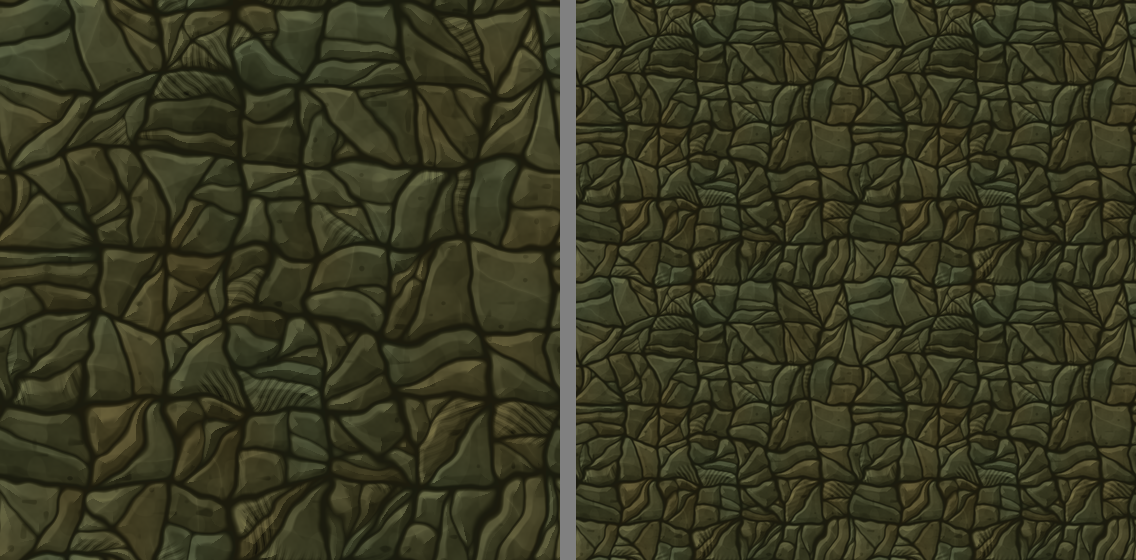
Left, the tile; right, the same tile 2 across and 2 down.
Reproduce this texture procedurally as a Shadertoy shader.

```glsl
// Mossy olive flagstones, hand painted: a wrapped grid of skewed quads is split
// by random straight cuts into stones with dark joints, lit bevels and facets.
// Every noise and cell index wraps, so the result tiles.
#define CELLS 7.0          // quads along each side
#define JITTER 0.21        // corner displacement, in cells
#define WARP 0.17          // bending of the joints, in cells
#define JOINT 0.043        // half width of a joint, in cells
#define CUT_CHANCE 0.85    // chance that a quad is split
#define BASE_TONE 0.248
#define JOINT_TONE 0.105
#define LIGHT vec2(-0.55, 0.83)

struct Stone {
    float dist;    // rounded distance to the border
    float nearest; // plain distance to the nearest edge
    vec2 normal;   // outward normal of that edge
    vec2 centre;
    vec2 id;
};

float hash(vec2 p) { return fract(sin(dot(p, vec2(127.1, 311.7))) * 43758.5453); }
vec2 hash2(vec2 p) { return vec2(hash(p), hash(p + 19.7)); }
vec2 wrap(vec2 g, float period) { return floor(mod(g + 0.5, period)); }

// Value noise repeating over the unit square
float noise(vec2 uv, float period, float seed) {
    vec2 p = uv * period, i = floor(p), f = fract(p);
    f = f * f * (3.0 - 2.0 * f);
    float a = hash(wrap(i, period) + seed);
    float b = hash(wrap(i + vec2(1, 0), period) + seed);
    float c = hash(wrap(i + vec2(0, 1), period) + seed);
    float d = hash(wrap(i + vec2(1, 1), period) + seed);
    return mix(mix(a, b, f.x), mix(c, d, f.x), f.y);
}

float smoothMin(float a, float b, float k) {
    float h = max(k - abs(a - b), 0.0) / k;
    return min(a, b) - h * h * k * 0.25;
}

vec2 corner(vec2 g) { return g + JITTER * (2.0 * hash2(wrap(g, CELLS)) - 1.0); }

void addEdge(inout Stone s, float e, vec2 outward) {
    if (e < s.nearest) { s.nearest = e; s.normal = outward; }
    s.dist = smoothMin(s.dist, e, 0.08);
}

// The quad of one grid cell; nearest is negative outside it
Stone quad(vec2 q, vec2 cell) {
    Stone s = Stone(1.0, 1.0, vec2(0), vec2(0), wrap(cell, CELLS) + 31.0);
    vec2 a = corner(cell);
    for (int i = 0; i < 4; i++) {
        vec2 step2 = i == 0 ? vec2(1, 0) : i == 1 ? vec2(1, 1) : i == 2 ? vec2(0, 1) : vec2(0);
        vec2 b = corner(cell + step2), along = normalize(b - a);
        vec2 outward = vec2(along.y, -along.x);
        addEdge(s, dot(a - q, outward), outward);
        s.centre += 0.25 * b;
        a = b;
    }
    return s;
}

Stone findStone(vec2 q) {
    Stone s = quad(q, floor(q));
    for (int k = 0; k < 9; k++) {
        Stone other = quad(q, floor(q) + vec2(k % 3 - 1, k / 3 - 1));
        if (other.nearest > s.nearest) s = other;
    }
    // Split the quad, each cut belonging to the piece left by the one before
    float chance = CUT_CHANCE;
    for (int k = 0; k < 3; k++) {
        vec2 seed = s.id + float(k) * 5.3;
        if (hash(seed + 1.9) < chance) {
            float angle = 6.2832 * hash(seed + 4.1);
            vec2 n = vec2(cos(angle), sin(angle));
            vec2 through = s.centre + 0.28 * (hash2(seed + 8.6) - 0.5);
            float e = dot(q - through, n), side = e < 0.0 ? -1.0 : 1.0;
            addEdge(s, abs(e) + 0.008 * float(k + 1), -side * n);
            s.centre += side * n * 0.21;
            s.id += side > 0.0 ? vec2(7.3, 2.9) : vec2(3.1, 11.7);
        }
        chance *= 0.6;
    }
    return s;
}

void mainImage(out vec4 fragColor, in vec2 fragCoord) {
    vec2 uv = fragCoord / iResolution.xy;
    float px = CELLS / iResolution.y;
    vec2 bend = vec2(noise(uv, 11.0, 2.0), noise(uv, 11.0, 5.0)) - 0.5;
    vec2 ripple = vec2(noise(uv, 37.0, 7.0), noise(uv, 37.0, 9.0)) - 0.5;
    vec2 q = uv * CELLS + 2.0 * WARP * bend + 0.06 * ripple;
    Stone s = findStone(q);
    vec2 local = q - s.centre;
    float patches = noise(uv, 22.0, 13.0), fine = noise(uv, 60.0, 17.0);

    // Stone tone with soft brush blotches and grain
    float tone = BASE_TONE + 0.055 * (hash(s.id + 2.7) - 0.5);
    tone += 0.045 * (noise(uv, 5.0, 21.0) - 0.5) + 0.03 * (patches - 0.5);
    tone += 0.02 * (smoothstep(0.5, 0.6, noise(uv + 0.006 * ripple, 31.0, 23.0)) - 0.4);
    tone += 0.018 * (fine - 0.5) + 0.012 * (noise(uv, 150.0, 29.0) - 0.5);
    tone -= 0.05 * smoothstep(0.86, 0.95, noise(uv, 48.0, 33.0));

    // A broken facet with a lit ridge
    float turn = 6.2832 * hash(s.id + 6.4);
    vec2 dir = vec2(cos(turn), sin(turn));
    float facet = dot(local, dir) - 0.08 + 0.12 * (patches - 0.5);
    tone += 0.035 * dot(dir, LIGHT) * smoothstep(-0.015, 0.015, facet);
    tone += 0.045 * exp(-abs(facet) * 50.0) * smoothstep(0.4, 0.7, noise(uv, 16.0, 37.0));

    // Parallel chisel strokes on some stones
    float stroke = abs(fract(dot(local, dir.yx * vec2(1, -1)) * 9.0) - 0.5);
    float chiselled = step(0.72, hash(s.id + 9.2)) * smoothstep(0.5, 0.7, noise(uv, 13.0, 41.0));
    tone += chiselled * (0.06 * smoothstep(0.3, 0.42, stroke) - 0.06 * smoothstep(0.16, 0.04, stroke));

    // Bevel: bright towards the light, dim away from it
    float width = JOINT * (0.75 + 0.6 * noise(uv, 18.0, 43.0));
    float facing = dot(s.normal, LIGHT);
    float bevel = 0.02 + 0.08 * hash(s.id + floor(s.normal * 3.0));
    float rim = smoothstep(width * 0.7, width * 1.3, s.dist)
              * (1.0 - smoothstep(width + bevel, width + bevel + 0.03 + px, s.dist));
    tone += rim * (0.035 + 0.075 * facing) * (0.35 + 1.1 * noise(uv, 26.0, 47.0));
    tone -= 0.035 * exp(-s.dist * 9.0);

    // Dark joints
    tone = mix(JOINT_TONE, tone, smoothstep(width * 0.2, width + px, s.dist));

    // Olive ramp, tinted per stone between mossy teal and brown
    vec3 colour = tone * vec3(1.0, 0.99, mix(0.5, 0.63, smoothstep(0.1, 0.36, tone)));
    float hue = 0.6 * hash(s.id + 3.3) + 0.8 * noise(uv, 9.0, 53.0) - 0.2;
    colour *= mix(vec3(0.92, 1.01, 1.1), vec3(1.06, 0.98, 0.92), clamp(hue, 0.0, 1.0));
    fragColor = vec4(colour, 1.0);
}
```
